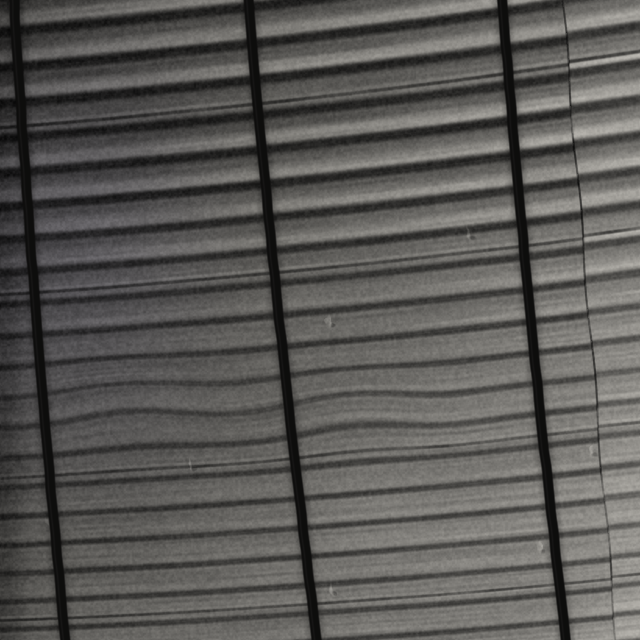
This texture is drawn by a three.js fragment shader. Its source:

```glsl
// Corrugated metal sheeting, slightly dented, behind three dark leaning posts.
// A skewed, gently compressed rib phase drives grooves, crests and lap seams;
// value noise adds streaks, grain and scattered dings.
varying vec2 vUv;

float hash(vec2 p) {
  vec3 q = fract(vec3(p.xyx) * 0.1031);
  q += dot(q, q.yzx + 33.33);
  return fract((q.x + q.y) * q.z);
}

float noise(vec2 p) {
  vec2 i = floor(p), f = fract(p);
  f = f * f * (3.0 - 2.0 * f);
  return mix(mix(hash(i), hash(i + vec2(1, 0)), f.x),
             mix(hash(i + vec2(0, 1)), hash(i + vec2(1, 1)), f.x), f.y);
}

// Soft line of half width w around zero distance
float line(float d, float w, float soft) {
  return 1.0 - smoothstep(w - soft, w + soft, abs(d));
}

// Strength of the broad dent below the middle, fading to the right
float dentAt(float x, float down) {
  float d = (down - 0.635) / 0.065;
  return exp(-d * d) * (1.0 - 0.8 * smoothstep(0.6, 0.9, x));
}

// Rib count measured downwards; whole numbers are groove centres
float ribPhase(float x, float down) {
  float slope = mix(0.117, 0.060, down) + 0.03 * (x - 0.4);
  float s = down - 0.003 + slope * (x - 0.404);
  s += dentAt(x, down) * (0.008 - 0.008 * cos((x - 0.37) * 18.0));
  s += 0.001 * (noise(vec2(x * 7.0, down * 9.0)) - 0.5);
  return -1.118 + 17.0 * s + 3.0 * s * s;
}

// Small bright creases with a shaded lower side, one at most per cell
float dings(vec2 p) {
  vec2 cell = floor(p * 9.0);
  vec2 centre = 0.25 + 0.5 * vec2(hash(cell + 3.0), hash(cell + 17.0));
  vec2 d = (fract(p * 9.0) - centre) / 9.0;
  d.x += 0.008 * (noise(p * 130.0) - 0.5);
  float present = step(0.91, hash(cell + 41.0));
  float lit = 1.0 - smoothstep(0.2, 1.0, length(d / vec2(0.004, 0.013)));
  float shade = 1.0 - smoothstep(0.3, 1.0, length((d + vec2(-0.005, 0.007)) / vec2(0.006, 0.005)));
  return present * (0.12 * lit - 0.10 * shade);
}

void main() {
  float x = vUv.x, down = 1.0 - vUv.y;

  // Overlapping sheet on the right, with its own rib offset
  float lapX = x - 0.879 - 0.084 * down - 0.002 * sin(down * 24.0);
  float rightSheet = smoothstep(-0.001, 0.001, lapX);
  float n = ribPhase(x, down) + 0.08 * step(0.0, lapX);
  float f = fract(n), rib = floor(n) + 1.0;
  float deep = 1.0 - smoothstep(0.18, 0.62, down);
  float seamRib = step(mod(rib - 1.4, 5.5), 1.0);

  // Light falls in from the right and pools towards the bottom
  float light = 0.255 + 0.20 * x + 0.10 * down * down + 0.03 * rightSheet;
  light *= 0.94 + 0.12 * noise(vec2(x * 5.0, down * 5.0));
  light *= mix(0.68, 1.0, smoothstep(0.0, 0.06, x));

  // Rib profile: shaded flat, bright crest, dark groove
  float flatShade = 1.0 - 0.10 * deep + 0.03 * sin(f * 19.0);
  float crest = smoothstep(0.36, 0.62, f) * (1.0 - smoothstep(0.74, 0.92, f));
  float g = 0.5 - abs(f - 0.5);
  float width = mix(0.16, 0.22, deep);
  float groove = 1.0 - smoothstep(width * 0.2, width, g);
  groove *= mix(0.85, 1.0, noise(vec2(x * 8.0, rib * 3.7)));
  groove *= 1.0 - 0.35 * dentAt(x, down);
  float tone = light * flatShade;
  tone += crest * (1.0 - 0.65 * seamRib) * mix(0.03, 0.19, deep) * (0.7 + 0.45 * x);
  tone *= 1.0 - groove * mix(0.49, 0.64, deep) * (1.0 - 0.2 * rightSheet);

  // Thin lap seams just above certain grooves
  float seamWear = 0.5 + 0.5 * noise(vec2(x * 22.0, rib));
  tone *= 1.0 - 0.55 * seamRib * seamWear * line(f - 0.67, 0.045, 0.035);
  tone += 0.05 * seamRib * line(f - 0.56, 0.04, 0.04);
  tone += 0.16 * rightSheet * seamRib * deep * line(f - 0.80, 0.08, 0.04);

  // Vertical sheet edge
  float edgeWear = 0.2 + 0.45 * noise(vec2(3.0, down * 26.0));
  tone *= 1.0 - edgeWear * line(lapX, 0.0016, 0.0012);

  // Streaks along the ribs, dings and grain
  tone *= 0.92 + 0.16 * noise(vec2(x * 7.0, n * 11.0));
  tone += dings(vUv) * smoothstep(0.1, 0.4, down);
  tone += 0.06 * (noise(vUv * 230.0) - 0.5) + 0.04 * (noise(vUv * 410.0) - 0.5);

  // Cool cast on the dim left side, warm grey elsewhere
  float cool = (1.0 - smoothstep(0.1, 0.42, x)) * line(down - 0.4, 0.25, 0.25);
  vec3 color = tone * mix(vec3(1.015, 1.0, 0.965), vec3(1.0, 0.98, 1.02), cool);

  // Leaning posts, slightly bowed, with a soft contact shadow
  for (int i = 0; i < 3; i++) {
    float k = float(i);
    float top = 0.022 + 0.3505 * k + 0.0155 * k * k;
    float lean = 0.080 + 0.0445 * k - 0.0175 * k * k;
    float d = x - top - lean * down + 0.02 * down * (1.0 - down);
    d += 0.0015 * (noise(vec2(k * 5.0, down * 30.0)) - 0.5);
    color *= 1.0 - 0.25 * line(d, 0.012, 0.008);
    vec3 postColor = vec3(0.052, 0.050, 0.048) + 0.04 * line(d + 0.003, 0.001, 0.002);
    color = mix(color, postColor, line(d, 0.0078, 0.0018));
  }

  gl_FragColor = vec4(clamp(color, 0.0, 1.0), 1.0);
}
```
